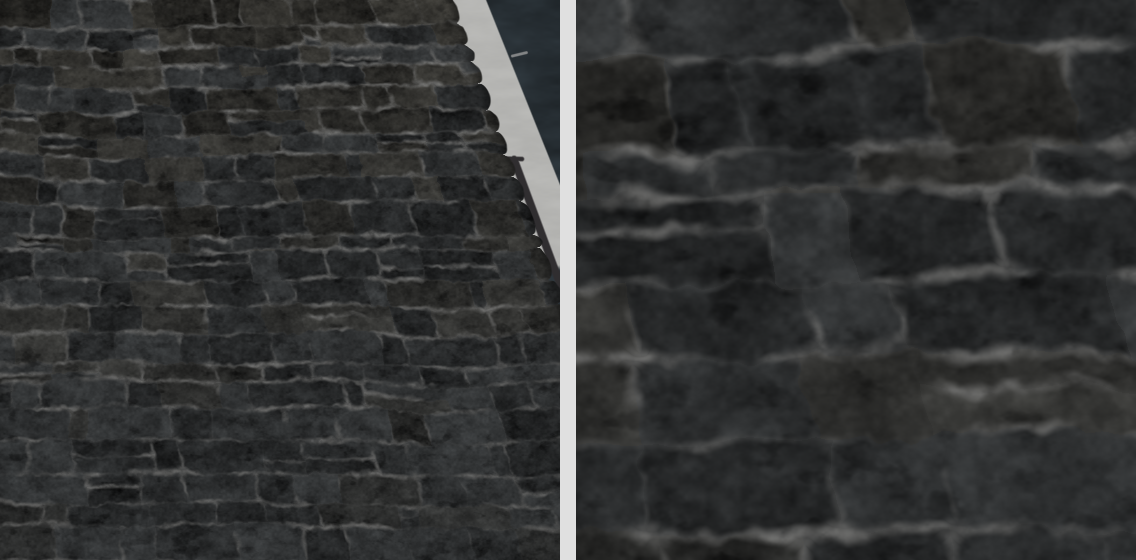
Left: the whole. Right: its middle third, enlarged.
Reproduce this texture procedurally as a WebGL 2 fragment shader.

```glsl
#version 300 es
precision highp float;
// Dark rubble-stone wall in fanned, uneven courses with patchy pale mortar.
// Jittered spans give courses and stones; layered noise weathers them. A pale
// sloping strip, a drainpipe and a slate area close the upper right corner.
uniform vec2 u_resolution;
out vec4 fragColor;

const float FAN = 0.45;         // how much the wall widens towards the bottom
const float WALL_EDGE = 0.80;   // right end of the wall in fanned units
const float STONES = 13.5;      // stones per fanned unit

float hash(vec2 p) {
  vec3 q = fract(p.xyx * vec3(0.1031, 0.1030, 0.0973));
  q += dot(q, q.yzx + 33.33);
  return fract((q.x + q.y) * q.z);
}

float noise(vec2 p) {
  vec2 i = floor(p), f = fract(p);
  f = f * f * (3.0 - 2.0 * f);
  float low = mix(hash(i), hash(i + vec2(1, 0)), f.x);
  float high = mix(hash(i + vec2(0, 1)), hash(i + vec2(1, 1)), f.x);
  return mix(low, high, f.y);
}

float fbm(vec2 p) {
  float sum = 0.0, gain = 0.5;
  for (int k = 0; k < 4; k++) {
    sum += gain * noise(p);
    p = p * 2.03 + 17.7;
    gain *= 0.5;
  }
  return sum / 0.9375;
}

float border(float i, float seed, float jitter) {
  return i + jitter * (hash(vec2(i, seed)) - 0.5);
}

// Irregular division of a line: x = index, y = start, z = end of the span
vec3 span(float t, float seed, float jitter) {
  float i = floor(t);
  i += step(border(i + 1.0, seed, jitter), t) - step(t, border(i, seed, jitter));
  return vec3(i, border(i, seed, jitter), border(i + 1.0, seed, jitter));
}

float segment(vec2 p, vec2 a, vec2 b) {
  vec2 d = b - a;
  return length(p - a - d * clamp(dot(p - a, d) / dot(d, d), 0.0, 1.0));
}

// Each stone has its own tone, fading to the common one at its rim
vec3 stoneColour(vec2 p, vec2 id, float rim) {
  float tone = mix(0.118, 0.222, hash(id + 5.3));
  tone = mix(tone, 0.176, 0.3 * (1.0 - p.y));
  tone = mix(0.18, tone, smoothstep(-0.004, 0.005, rim));
  tone += 0.11 * (fbm(p * vec2(30.0, 44.0)) - 0.5);
  tone += 0.085 * (fbm(p * vec2(85.0, 105.0) + 40.0) - 0.5);
  tone -= 0.045 * smoothstep(0.58, 0.78, fbm(p * vec2(38.0, 60.0) + 90.0));
  float warm = step(0.8 - 0.25 * p.y, hash(id + 71.0)) * (0.25 + 0.65 * p.y);
  return tone * mix(vec3(0.97, 1.01, 1.03), vec3(1.06, 1.03, 0.94), warm);
}

// Wall colour, with the coverage of its ragged right end in alpha
vec4 wall(vec2 p) {
  vec2 wobble = vec2(noise(p * 34.0), noise(p * 30.0 + 9.0)) - 0.5;
  vec2 chips = vec2(noise(p * 105.0 + 5.0), noise(p * 105.0 + 55.0)) - 0.5;
  vec2 q = p + 0.009 * wobble + 0.0048 * chips;
  q.y += 0.018 * (noise(p * vec2(5.0, 3.0) + 3.0) - 0.5);
  float widen = 1.0 + FAN * (1.0 - q.y);
  float v = q.y * (18.5 + 3.5 * q.y);
  float perUnit = 18.5 + 7.0 * q.y;

  // Courses, then stones, a few of which are split into two thin ones
  vec3 course = span(v, 7.0, 0.5);
  float u = q.x / widen * STONES + 9.0 * hash(vec2(course.x, 2.0));
  vec3 stone = span(u, course.x + 13.0, 0.85);
  vec2 id = vec2(stone.x, course.x * 2.0);
  // Stones of one course sit at slightly different heights
  vec2 rows = course.yz;
  if (hash(id + 31.0) > 0.86) {
    float cut = mix(rows.x, rows.y, 0.35 + 0.3 * hash(id + 47.0));
    if (v > cut) { rows.x = cut; id.y += 1.0; }
    else rows.y = cut;
  }
  float sideGap = min(u - stone.y, stone.z - u) * widen / STONES;
  float bedGap = min(v - rows.x, rows.y - v) / perUnit;

  // Mortar: strong broken beds, fainter uprights, crumbling in patches
  float wear = smoothstep(0.36, 0.68, fbm(p * vec2(19.0, 30.0) + 60.0));
  float crumble = smoothstep(0.22, 0.62, fbm(p * vec2(60.0, 80.0) + 20.0));
  float width = mix(0.0042, 0.0078, wear);
  float bed = (1.0 - smoothstep(0.0, width, bedGap)) * mix(0.16, 1.0, wear);
  float side = (1.0 - smoothstep(0.0, 0.8 * width, sideGap)) * mix(0.06, 0.75, wear);
  float corner = 1.0 - smoothstep(0.004, 0.013, length(vec2(sideGap, bedGap)));
  float mortar = max(max(bed, side), corner * wear * 0.8) * mix(0.5, 1.0, crumble);
  vec3 lime = vec3(0.40, 0.40, 0.395) * (0.75 + 0.5 * fbm(p * 75.0));
  lime *= mix(0.9, 1.04, p.y);
  vec3 colour = mix(stoneColour(p, id, min(sideGap, bedGap)), lime, mortar * 0.92);
  colour += 0.032 * (noise(p * 240.0) - 0.5);

  // Each course ends in a rounded stone
  float k = (2.0 * v - course.y - course.z) / (course.z - course.y);
  float end = WALL_EDGE - 0.004 + 0.013 * sqrt(max(1.0 - k * k, 0.0));
  float past = (p.x / widen - end) * widen;
  colour *= 1.0 - 0.3 * smoothstep(-0.02, 0.0, past);
  return vec4(colour, 1.0 - smoothstep(-0.002, 0.002, past));
}

// Slate, pale strip and drainpipe beyond the wall
vec3 surroundings(vec2 p) {
  vec3 slate = vec3(0.155, 0.185, 0.205) * (0.7 + 0.6 * fbm(p * vec2(14.0, 30.0)));
  float glint = 1.0 - smoothstep(0.001, 0.004, segment(p, vec2(0.915, 0.9), vec2(0.94, 0.906)));
  slate = mix(slate, vec3(0.6), glint * 0.8);
  float beyond = p.x - 0.868 - 0.40 * (1.0 - p.y);
  float strip = (1.0 - smoothstep(-0.002, 0.002, beyond)) * smoothstep(0.515, 0.528, p.y);
  vec3 pale = vec3(0.71, 0.71, 0.70) * (0.96 + 0.08 * fbm(p * vec2(20.0, 60.0)));
  vec3 colour = mix(slate, pale, strip);
  float pipe = segment(p, vec2(0.918, 0.715), vec2(1.005, 0.48)) - 0.007;
  float bracket = segment(p, vec2(0.895, 0.717), vec2(0.932, 0.716)) - 0.004;
  float metal = 1.0 - smoothstep(-0.002, 0.002, min(pipe, bracket));
  return mix(colour, vec3(0.19, 0.18, 0.19), metal);
}

void main() {
  vec2 p = gl_FragCoord.xy / u_resolution;
  vec4 masonry = wall(p);
  fragColor = vec4(mix(surroundings(p), masonry.rgb, masonry.a), 1.0);
}
```
